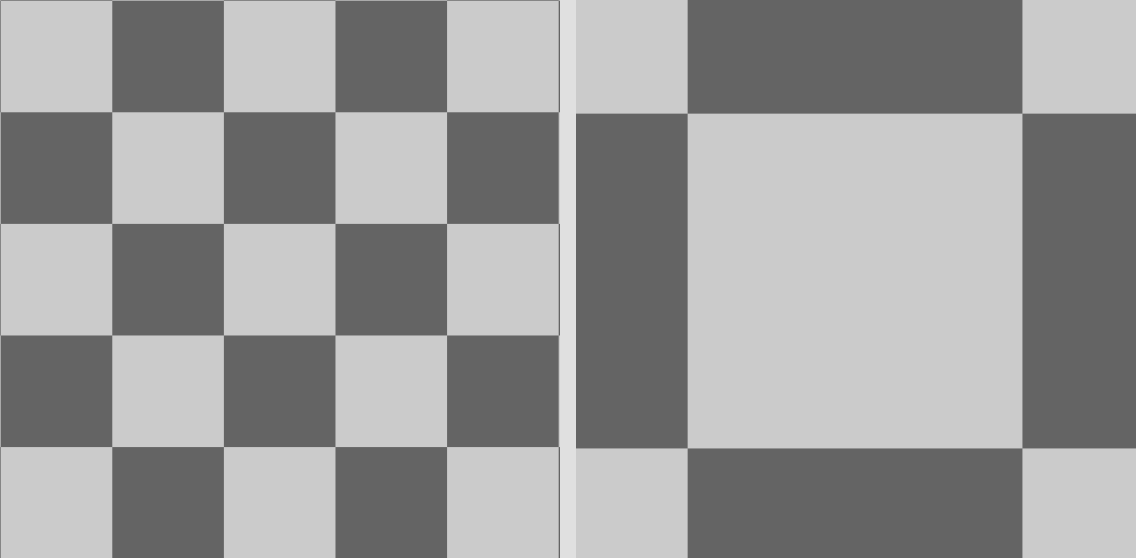
Left, the full canvas; right, a detail of the centre.
Reproduce this pattern procedurally as a Shadertoy shader.

```glsl
const float CELLS_DOWN = 5.0;                     // squares per canvas height
const vec2 GRID_OFFSET = vec2(0.00122);           // shift from top left, in canvas heights
const vec3 LIGHT_GREY = vec3(0.797);
const vec3 DARK_GREY = vec3(0.392);

// Integral of a square wave that is +1 on even cells and -1 on odd cells
vec2 squareWaveIntegral(vec2 p) {
    return 1.0 - abs(mod(p, 2.0) - 1.0);
}

// Checker sign averaged over a square footprint: +1 light, -1 dark
float filteredChecker(vec2 p, float footprint) {
    float halfWidth = 0.5 * footprint;
    vec2 wave = (squareWaveIntegral(p + halfWidth) - squareWaveIntegral(p - halfWidth)) / footprint;
    return wave.x * wave.y;
}

void mainImage(out vec4 fragColor, in vec2 fragCoord) {
    // Cell coordinates, counted rightward and downward from the top left
    vec2 fromTopLeft = vec2(fragCoord.x, iResolution.y - fragCoord.y) / iResolution.y;
    vec2 cellPos = (fromTopLeft - GRID_OFFSET) * CELLS_DOWN;
    float pixelSize = CELLS_DOWN / iResolution.y;

    float lightness = 0.5 + 0.5 * filteredChecker(cellPos, pixelSize);
    fragColor = vec4(mix(DARK_GREY, LIGHT_GREY, lightness), 1.0);
}
```
